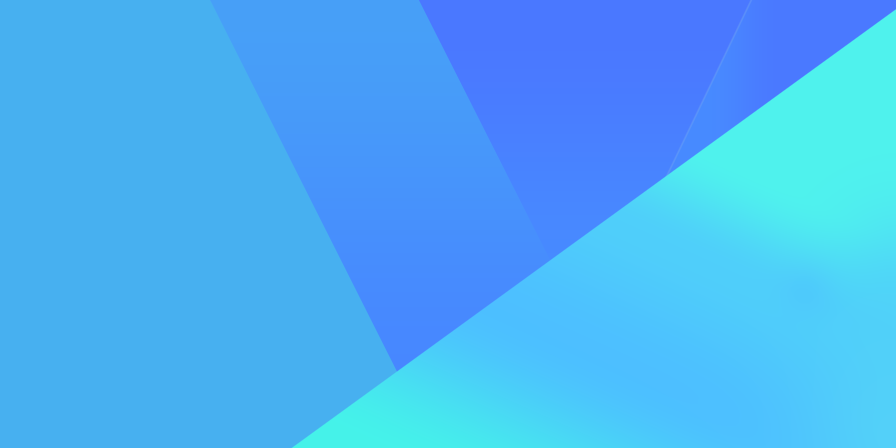
This background is drawn by a Shadertoy shader. Its source:

```glsl
// Slanted flat blue panels behind a glowing cyan and sky-blue diagonal sheet.

// Antialiased step: 0 below the edge, 1 above it.
float edgeMask(float d) {
    float w = 0.75 / iResolution.y;
    return smoothstep(-w, w, d);
}

// Soft round glow, 1 at its centre.
float glow(vec2 p, vec2 centre, float radius) {
    vec2 q = (p - centre) / radius;
    return exp(-dot(q, q));
}

// Upper panels, split by three slanted edges.
vec3 panels(vec2 p) {
    vec3 sky = vec3(0.28, 0.69, 0.943);
    vec3 azure = mix(vec3(0.28, 0.53, 1.0), vec3(0.28, 0.625, 0.97), smoothstep(0.15, 1.0, p.y));
    vec3 royal = mix(vec3(0.28, 0.54, 1.0), vec3(0.29, 0.47, 1.0), smoothstep(0.4, 0.95, p.y));
    vec3 fold = mix(vec3(0.28, 0.54, 1.0), vec3(0.29, 0.475, 1.0), smoothstep(1.58, 1.74, p.x));

    float foldEdge = p.x - 1.677 - 0.48 * (p.y - 1.0);
    vec3 col = mix(sky, azure, edgeMask(p.x - 0.469 + 0.503 * (p.y - 1.0)));
    col = mix(col, royal, edgeMask(p.x - 0.935 + 0.505 * (p.y - 1.0)));
    col = mix(col, fold, edgeMask(foldEdge));

    // Faint highlight along the fold
    float crease = 1.0 - smoothstep(0.0, 0.004, abs(foldEdge));
    return mix(col, vec3(0.45, 0.66, 0.95), 0.4 * crease);
}

// Lower sheet: cyan corners around a blue band.
vec3 sheet(vec2 p) {
    vec3 blue = vec3(0.30, 0.75, 1.0);
    vec3 paleBlue = vec3(0.31, 0.81, 0.98);
    float across = dot(p, vec2(0.41, 0.91));

    vec3 col = mix(blue, paleBlue, smoothstep(0.74, 1.04, across));
    col = mix(vec3(0.27, 0.95, 0.915), col, smoothstep(0.34, 0.73, across));

    // Upper cyan glow, dimmed near the right border
    float upper = smoothstep(1.03, 1.25, across);
    upper *= 1.0 - 0.7 * glow(p, vec2(2.02, 0.36), 0.16);
    col = mix(col, vec3(0.31, 0.95, 0.93), upper);

    // Pale corner and a small blue smudge
    col = mix(col, vec3(0.33, 0.83, 0.97), 0.8 * glow(p, vec2(2.0, 0.02), 0.22));
    return mix(col, blue, 0.35 * glow(p, vec2(1.8, 0.35), 0.06));
}

void mainImage(out vec4 fragColor, in vec2 fragCoord) {
    // Canvas units: y runs 0..1, x runs 0..2 at any size
    vec2 p = fragCoord / iResolution.xy * vec2(2.0, 1.0);
    float diagonal = (0.726 * (p.x - 0.651) - p.y) / length(vec2(0.726, 1.0));
    fragColor = vec4(mix(panels(p), sheet(p), edgeMask(diagonal)), 1.0);
}
```
